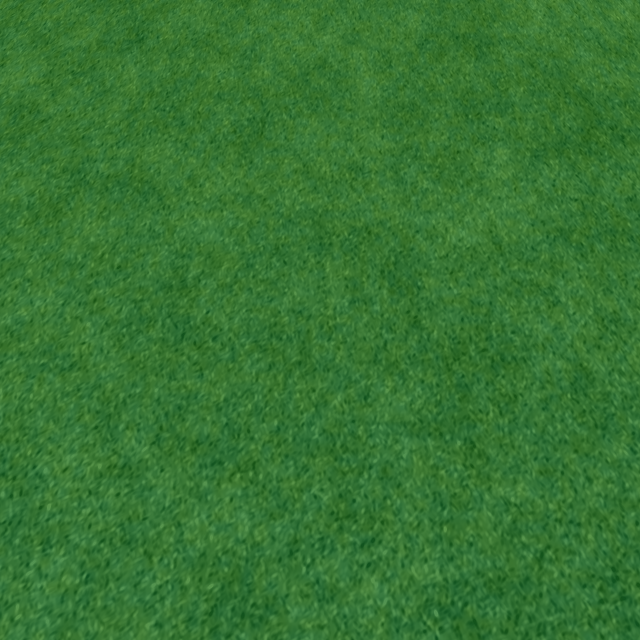
A Shadertoy shader for this texture:

```glsl
// Mown lawn seen at a slant: short blades shrink towards a horizon above the canvas.
// Blades are sparse-convolution noise of small tilted ellipses; soft patches of
// value noise, a faint track and a few dry specks lie on the ground plane.

const vec3 GRASS_MEAN = vec3(0.210, 0.455, 0.198);
const vec3 LIGHT_STEP = vec3(0.049, 0.048, 0.038);  // one deviation of brightness
const vec3 WARM_STEP = vec3(0.014, 0.004, -0.016);  // bluish to yellowish green
const vec3 SPECK_COLOR = vec3(0.58, 0.47, 0.24);
const float HORIZON = 1.83;
const float BLADE_DENSITY = 203.0;
const float BLADE_SLIMNESS = 2.0;
const float BLADE_LEAN = 0.25;
const float BLADE_SPREAD = 0.9;
const float BLADE_CONTRAST = 1.85;
const float CLUMP_CONTRAST = 0.55;
const float PATCH_CONTRAST = 0.75;
const float TRACK_CONTRAST = 0.3;
const float SPECK_GRID = 8.0;
const float SPECK_CHANCE = 0.06;
const float SPECK_RADIUS = 0.0045;

// Four independent values from 0 to 1 for an integer cell
vec4 hash4(vec2 cell, uint seed) {
    uvec2 q = uvec2(ivec2(cell));
    uint h = q.x * 1597334677u ^ q.y * 3812015801u ^ seed * 2654435769u;
    vec4 result;
    for (int i = 0; i < 4; i++) {
        h = (h ^ (h >> 16)) * 2146121005u;
        h = (h ^ (h >> 15)) * 2221713035u;
        h ^= h >> 16;
        result[i] = float(h >> 8) / 16777216.0;
    }
    return result;
}

// Smooth noise from -1 to 1
float valueNoise(vec2 p, uint seed) {
    vec2 cell = floor(p);
    vec2 f = p - cell;
    f = f * f * (3.0 - 2.0 * f);
    float a = hash4(cell, seed).x;
    float b = hash4(cell + vec2(1.0, 0.0), seed).x;
    float c = hash4(cell + vec2(0.0, 1.0), seed).x;
    float d = hash4(cell + 1.0, seed).x;
    return 2.0 * mix(mix(a, b, f.x), mix(c, d, f.x), f.y) - 1.0;
}

float fbm(vec2 p, uint seed) {
    float sum = 0.0;
    float gain = 0.6;
    for (uint i = 0u; i < 3u; i++) {
        sum += gain * valueNoise(p, seed + i);
        p = mat2(1.6, 1.2, -1.2, 1.6) * p;
        gain *= 0.55;
    }
    return sum;
}

// Light and dark blades, two in every cell
float blades(vec2 p) {
    vec2 home = floor(p);
    float sum = 0.0;
    for (int y = -1; y <= 1; y++)
    for (int x = -1; x <= 1; x++)
    for (uint k = 0u; k < 2u; k++) {
        vec2 cell = home + vec2(x, y);
        vec4 rnd = hash4(cell, 20u + k);
        vec2 d = p - cell - rnd.xy;
        float angle = BLADE_LEAN + BLADE_SPREAD * (2.0 * rnd.z - 1.0);
        float c = cos(angle);
        float s = sin(angle);
        vec2 local = vec2(BLADE_SLIMNESS * (c * d.x - s * d.y), s * d.x + c * d.y);
        float body = max(0.0, 1.0 - dot(local, local));
        sum += (2.0 * rnd.w - 1.0) * body * body;
    }
    return sum;
}

// Coverage of rare dry bits, drawn slightly wider than tall
float specks(vec2 uv, float pixel) {
    vec2 cell = floor(uv * SPECK_GRID);
    vec4 rnd = hash4(cell, 40u);
    vec2 center = (cell + 0.2 + 0.6 * rnd.xy) / SPECK_GRID;
    float radius = SPECK_RADIUS * mix(0.5, 1.0, rnd.w);
    float dist = length((uv - center) * vec2(0.8, 1.3)) - radius;
    return step(rnd.z, SPECK_CHANCE) * (1.0 - smoothstep(-pixel, pixel, dist));
}

// Soft band along a line segment
float track(vec2 uv) {
    vec2 start = vec2(0.17, 0.36);
    vec2 span = vec2(0.15, -0.20);
    float t = clamp(dot(uv - start, span) / dot(span, span), 0.0, 1.0);
    float dist = length(uv - start - t * span);
    return exp(-dist * dist / 0.0004) * sin(3.14159 * t);
}

void mainImage(out vec4 fragColor, in vec2 fragCoord) {
    vec2 uv = fragCoord / iResolution.xy;
    float pixel = 1.0 / iResolution.y;

    // Perspective: upright blades keep their shape, patches flatten far away
    float nearness = HORIZON - uv.y;
    float across = (uv.x - 0.5) / nearness;
    vec2 bladePos = vec2(across, -log(nearness)) * BLADE_DENSITY;
    vec2 ground = vec2(across * 12.0, 18.0 / nearness);

    // Brightness in deviations from the mean
    float tone = BLADE_CONTRAST * mix(1.0, 0.65, uv.y) * blades(bladePos);
    tone += CLUMP_CONTRAST * valueNoise(bladePos * 0.22, 5u);
    tone += PATCH_CONTRAST * fbm(ground, 1u);
    tone += TRACK_CONTRAST * track(uv) + 0.4 * (uv.y - 0.5);

    float warmth = 1.4 * valueNoise(bladePos * 0.45, 9u) + 1.2 * (uv.y - 0.5);
    vec3 color = GRASS_MEAN + LIGHT_STEP * clamp(tone, -2.6, 2.6) + WARM_STEP * warmth;
    color = mix(color, SPECK_COLOR, 0.8 * specks(uv, pixel));
    fragColor = vec4(color, 1.0);
}
```
